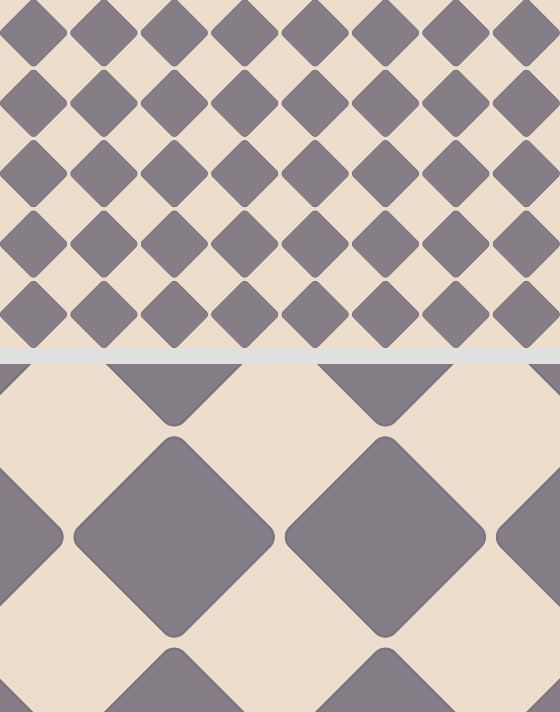
Top: the whole. Bottom: its middle third, enlarged.
Write a Shadertoy shader that draws this pattern.

```glsl
// A square grid of flat grey diamonds with rounded tips on a warm cream ground.
// Each cell holds one rounded box turned by 45 degrees, drawn from its signed
// distance, with a faint darker rim just inside the edge.

#define GROUND_COLOR  vec3(0.930, 0.868, 0.802)
#define DIAMOND_COLOR vec3(0.520, 0.494, 0.530)
#define RIM_COLOR     vec3(0.480, 0.460, 0.500)
#define CELL_SIZE     0.1257   // repeat, as a share of the canvas width
#define FIRST_CENTER  0.0599   // lower left diamond, same unit
#define HALF_SIDE     0.357    // half the diamond's side, in cells
#define TIP_RADIUS    0.068    // rounding of the tips, in cells
#define RIM_WIDTH     0.012    // in cells

// Signed distance to a square standing on a rounded tip
float roundedDiamond(vec2 p, float halfSide, float radius) {
    vec2 turned = vec2(p.x + p.y, p.x - p.y) * sqrt(0.5);
    vec2 q = abs(turned) - (halfSide - radius);
    return length(max(q, 0.0)) + min(max(q.x, q.y), 0.0) - radius;
}

void mainImage(out vec4 fragColor, in vec2 fragCoord) {
    // Cell coordinates, with a diamond centre at every whole number
    vec2 grid = (fragCoord / iResolution.x - FIRST_CENTER) / CELL_SIZE;
    vec2 local = fract(grid + 0.5) - 0.5;
    float pixel = 1.0 / (iResolution.x * CELL_SIZE);

    float d = roundedDiamond(local, HALF_SIDE, TIP_RADIUS);
    float softness = 0.5 * pixel;
    float inside = 1.0 - smoothstep(-softness, softness, d);
    float rim = smoothstep(-softness, softness, d + RIM_WIDTH);

    // Fill, rim, then ground
    vec3 diamond = mix(DIAMOND_COLOR, RIM_COLOR, rim);
    fragColor = vec4(mix(GROUND_COLOR, diamond, inside), 1.0);
}
```
